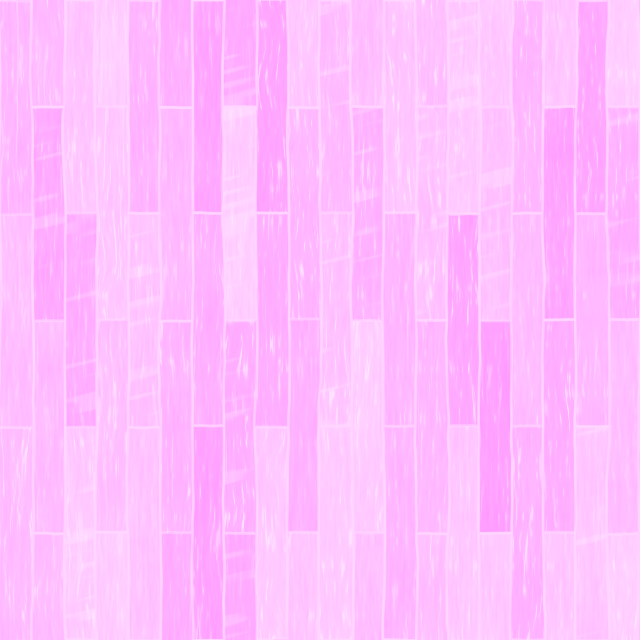
Give the GLSL for this texture, as a WebGL 2 fragment shader.

```glsl
#version 300 es
precision highp float;
// Pink wooden planks: upright columns, every other one shifted by half a plank.
// Each plank gets a hashed tone and grain strength; stretched value noise draws
// the fibres, and pale, slightly wavering seams outline the planks.
uniform vec2 u_resolution;
out vec4 outColor;

const float COLUMNS = 20.0;
const float ROWS = 3.0;
const vec3 DARK_PINK = vec3(1.0, 0.61, 1.0);
const vec3 LIGHT_PINK = vec3(1.0, 0.81, 1.0);
const vec3 SEAM_PINK = vec3(1.0, 0.84, 1.0);
const vec3 FIBRE_PINK = vec3(1.0, 0.95, 1.0);
const float TONE_SKEW = 0.75;          // below 1 favours light planks
const float SEAM_HALF_WIDTH = 0.0016;  // canvas units
const float JOINT_HALF_WIDTH = 0.0018;
const float SEAM_WOBBLE = 0.0055;
const float JOINT_WOBBLE = 0.003;
const vec2 FIBRE_SCALE = vec2(290.0, 26.0);
const vec2 CRACK_SCALE = vec2(210.0, 11.0);

float hash(vec2 p) {
  return fract(sin(dot(p, vec2(127.1, 311.7))) * 43758.5453);
}

float noise(vec2 p) {
  vec2 i = floor(p);
  vec2 f = fract(p);
  f = f * f * (3.0 - 2.0 * f);
  return mix(mix(hash(i), hash(i + vec2(1.0, 0.0)), f.x),
             mix(hash(i + vec2(0.0, 1.0)), hash(i + 1.0), f.x), f.y);
}

// Sideways drift of one upright seam, in canvas units
float seamDrift(float seam, float y) {
  float id = mod(seam, COLUMNS) * 17.0;
  float slow = noise(vec2(id, y * 9.0)) - 0.5;
  float quick = noise(vec2(id + 5.0, y * 32.0)) - 0.5;
  return SEAM_WOBBLE * (slow + 0.3 * quick);
}

// Coverage of a line of the given half width at distance d
float line(float d, float halfWidth, float pixel) {
  return 1.0 - smoothstep(halfWidth - 0.5 * pixel, halfWidth + pixel, abs(d));
}

void main() {
  vec2 uv = gl_FragCoord.xy / u_resolution;
  float pixel = 1.0 / min(u_resolution.x, u_resolution.y);

  // Column, from the side of the nearest wavering seam
  float seam = round(uv.x * COLUMNS);
  float seamDist = uv.x - seam / COLUMNS - seamDrift(seam, uv.y);
  float column = mod(seam - step(seamDist, 0.0), COLUMNS);

  // Row, shifted by half a plank in odd columns
  float shift = 0.5 * mod(column, 2.0);
  float along = uv.y * ROWS + shift;
  float joint = round(along);
  float tilt = noise(vec2(uv.x * 45.0, joint * 7.0 + column)) - 0.5;
  float lift = hash(vec2(column, mod(joint, ROWS) + 40.0)) - 0.5;
  float jointDist = (along - joint) / ROWS - JOINT_WOBBLE * (0.5 * tilt + lift);
  float row = mod(joint - step(jointDist, 0.0), ROWS);

  // Plank tone with soft blotches
  vec2 plank = vec2(column, row);
  float tone = pow(hash(plank + 3.7), TONE_SKEW);
  float roughness = hash(plank + 21.3);
  vec2 offset = 9.0 * plank;
  tone += 0.16 * (noise(uv * vec2(30.0, 12.0) + offset) - 0.5);

  // Fibres, bent by a slow warp, and fine speckle
  float bend = noise(uv * vec2(24.0, 15.0) + offset) - 0.5;
  vec2 bent = uv + vec2(0.012 * roughness * bend, 0.0);
  float fibre = noise(bent * FIBRE_SCALE + offset);
  float fine = noise(bent * FIBRE_SCALE * vec2(1.7, 3.0) + offset + 50.0);
  tone += 0.22 * (fibre - 0.5) + 0.14 * (fine - 0.5);
  vec3 color = mix(DARK_PINK, LIGHT_PINK, tone);
  float streak = smoothstep(0.62, 0.95, 0.65 * fibre + 0.35 * fine);
  color = mix(color, FIBRE_PINK, streak * mix(0.15, 0.75, roughness));

  // Sparse pale cracks, and slanting figure on a few planks
  float crack = smoothstep(0.87, 0.98, noise(bent * CRACK_SCALE + offset + 90.0));
  color = mix(color, FIBRE_PINK, 0.55 * crack * roughness);
  float figure = noise(vec2(uv.x * 14.0, (uv.y - 0.25 * uv.x) * 95.0) + offset);
  float figured = step(0.7, hash(plank + 63.1));
  color = mix(color, FIBRE_PINK, 0.25 * figured * smoothstep(0.65, 0.95, figure));

  // Pale seams and joints of uneven strength
  float wear = mix(0.65, 1.0, noise(vec2(seam * 13.0, uv.y * 20.0)));
  float upright = line(seamDist, SEAM_HALF_WIDTH, pixel) * wear;
  float level = line(jointDist, JOINT_HALF_WIDTH, pixel);
  level *= mix(0.5, 1.0, hash(vec2(column, mod(joint, ROWS) + 71.0)));
  color = mix(color, SEAM_PINK, max(upright, level));

  outColor = vec4(clamp(color, 0.0, 1.0), 1.0);
}
```
